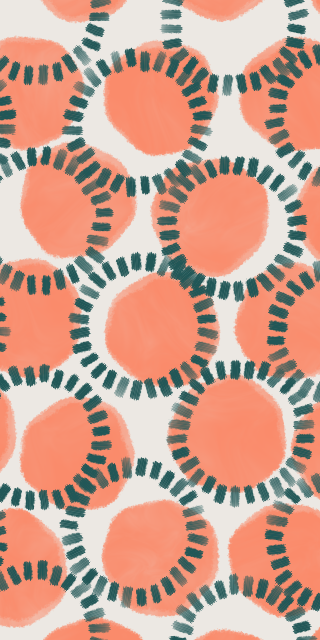
This pattern is drawn by a Shadertoy shader. Its source:

```glsl
// Coral watercolour discs on cream paper, overlaid with rings of teal brush dabs.
// Discs and rings sit on two jittered, staggered lattices; cellular noise frays
// the edges and layered sines mottle the paint. The canvas width is one unit.
#define DISC_RADIUS 0.181
#define DISC_STEP vec2(0.425, 0.370)
#define DISC_JITTER 0.035
#define RING_RADIUS 0.200
#define RING_STEP vec2(0.625, 0.326)
#define RING_JITTER 0.022
#define DAB_COUNT 28.0
#define DAB_HALF vec2(0.0305, 0.0138)
#define PAPER vec3(0.925, 0.910, 0.890)
#define CORAL vec3(0.980, 0.545, 0.420)
#define TEAL vec3(0.130, 0.340, 0.340)

const float TAU = 6.2831853;

vec2 hash2(vec2 p) {
    return fract(sin(vec2(dot(p, vec2(127.1, 311.7)), dot(p, vec2(269.5, 183.3)))) * 4375.85);
}

// Distance to the nearest scattered point, centred on zero
float cellular(vec2 p) {
    vec2 cell = floor(p), f = p - cell;
    float d = 2.0;
    for (int y = -1; y <= 1; y++)
    for (int x = -1; x <= 1; x++) {
        vec2 o = vec2(x, y);
        vec2 v = o + hash2(cell + o) - f;
        d = min(d, dot(v, v));
    }
    return sqrt(d) - 0.45;
}

// Layered, warped sines for uneven pigment, about -1 to 1
float wash(vec2 p) {
    float sum = 0.0, amp = 0.55;
    for (int i = 0; i < 5; i++) {
        p = mat2(0.8, 0.6, -0.6, 0.8) * p * 1.75 + 0.9 * sin(p.yx * 1.3);
        sum += amp * sin(p.x) * cos(p.y);
        amp *= 0.7;
    }
    return sum;
}

// Staggered lattice: the cell holding p, and the jittered centre of a cell
vec2 latticeCell(vec2 p, vec2 stride) {
    float row = floor(p.y / stride.y + 0.5);
    return vec2(floor(p.x / stride.x - 0.5 * mod(row, 2.0) + 0.5), row);
}

vec2 latticeCentre(vec2 cell, vec2 stride, float jitter) {
    vec2 c = (cell + vec2(0.5 * mod(cell.y, 2.0), 0.0)) * stride;
    return c + (hash2(cell + stride * 40.0) * 2.0 - 1.0) * jitter;
}

float cover(float d, float soft) {
    return smoothstep(soft, -soft, d);
}

// A pale wide layer under a smaller, shifted, denser one
float discAlpha(vec2 p, vec2 seed, float fray, float pigment, float px) {
    float a = atan(p.y, p.x);
    float wobble = 0.004 * sin(3.0 * a + seed.x * TAU) + 0.003 * sin(7.0 * a + seed.y * TAU);
    float radius = DISC_RADIUS * mix(0.96, 1.03, seed.y) + wobble;
    vec2 shift = 0.009 * vec2(cos(seed.x * 40.0), sin(seed.x * 40.0));
    float under = cover(length(p) - radius + fray, 0.002 + px);
    float over = cover(length(p - shift) - radius + 0.012 - wobble + fray * 1.3, 0.005 + px);
    under *= 0.68 + 0.14 * pigment;
    over *= mix(0.68, 0.95, seed.x) + 0.16 * pigment;
    return clamp(1.0 - (1.0 - under) * (1.0 - over), 0.0, 1.0);
}

// One ring of radial dabs, with dry bristle streaks towards their ends
float ringAlpha(vec2 p, vec2 cell, float fray, float pigment, float px) {
    float k = floor(atan(p.y, p.x) / TAU * DAB_COUNT);
    vec2 seed = hash2(vec2(k, 3.0) + cell * 17.0), more = hash2(seed * 91.0 + k);
    float angle = (k + 0.5) * TAU / DAB_COUNT;
    vec2 q = p - vec2(cos(angle), sin(angle)) * (RING_RADIUS + (seed.x - 0.5) * 0.014);
    angle += (seed.y - 0.5) * 0.34;
    vec2 axis = vec2(cos(angle), sin(angle));
    vec2 local = vec2(dot(q, axis), dot(q, vec2(-axis.y, axis.x)));
    vec2 size = DAB_HALF * mix(vec2(0.88), vec2(1.08), more);
    float bristle = sin(local.y * 900.0 + seed.x * TAU) + sin(local.y * 1570.0 + seed.y * TAU);
    float ends = smoothstep(0.45, 1.0, abs(local.x) / size.x);
    float d = length(max(abs(local) - size + 0.009, 0.0)) - 0.009;
    d += fray * 0.55 + 0.0012 * bristle * ends;
    float fade = smoothstep(0.45, 1.0, more.x) * 0.42;
    float dry = 0.10 * ends + fade * (0.75 + 0.4 * local.x / size.x) + 0.035 * bristle;
    return cover(d, 0.0009 + px) * clamp(0.97 - dry + 0.09 * pigment, 0.0, 1.0);
}

void mainImage(out vec4 fragColor, in vec2 fragCoord) {
    vec2 uv = fragCoord / iResolution.x;
    float px = 0.7 / iResolution.x;
    float fray = 0.006 * cellular(uv * 135.0) + 0.005 * cellular(uv * 55.0 + 9.0);
    float pigment = wash(uv * 9.0);
    vec3 color = PAPER;

    // Coral discs
    vec2 p = uv - vec2(0.477, 0.984);
    vec2 base = latticeCell(p, DISC_STEP);
    for (int y = -1; y <= 1; y++)
    for (int x = -1; x <= 1; x++) {
        vec2 cell = base + vec2(x, y);
        vec2 local = p - latticeCentre(cell, DISC_STEP, DISC_JITTER);
        color = mix(color, CORAL, discAlpha(local, hash2(cell + 5.3), fray, pigment, px));
    }

    // Teal rings
    p = uv - vec2(0.430, 0.320);
    base = latticeCell(p, RING_STEP);
    for (int y = -1; y <= 1; y++)
    for (int x = -1; x <= 1; x++) {
        vec2 cell = base + vec2(x, y);
        vec2 local = p - latticeCentre(cell, RING_STEP, RING_JITTER);
        color = mix(color, TEAL, ringAlpha(local, cell, fray, pigment, px));
    }
    fragColor = vec4(color, 1.0);
}
```
